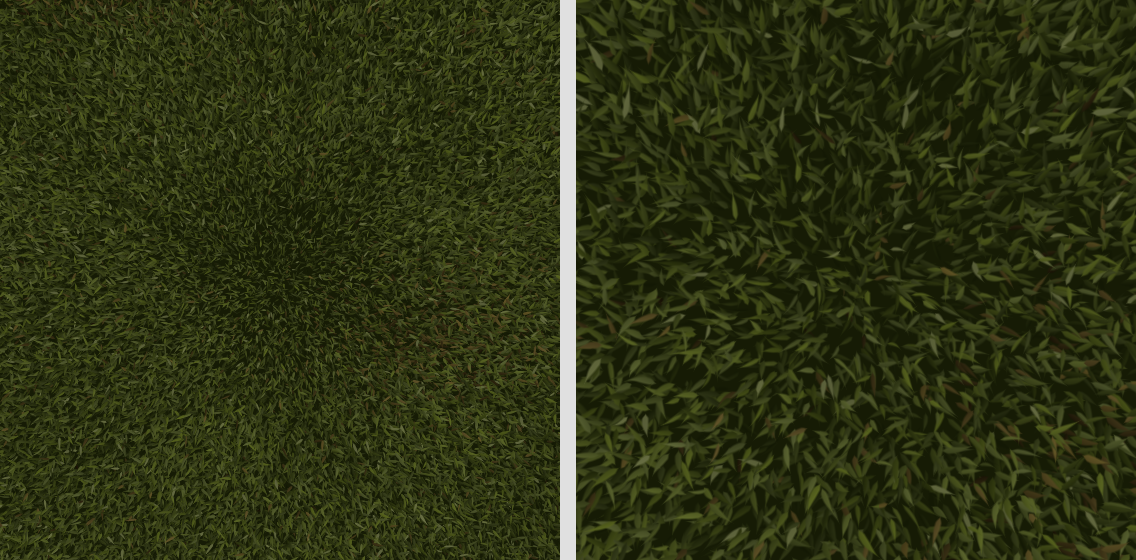
Left, the full canvas; right, a detail of the centre.
A WebGL 2 fragment shader for this texture:

```glsl
#version 300 es
precision highp float;
// Mown turf seen from above: stacked layers of short curved grass blades,
// one per jittered grid cell, fanning outward from the centre. Deep layers
// are dark, upper ones lighter, with a few pale and dry blades among them.

uniform vec2 u_resolution;
out vec4 fragColor;

const int LAYERS = 14;
const float CELL = 0.02;

// Integer hash giving three values in 0..1.
vec3 hash3(ivec3 key) {
    uvec3 v = uvec3(key) * 1664525u + 1013904223u;
    v.x += v.y * v.z;
    v.y += v.z * v.x;
    v.z += v.x * v.y;
    v ^= v >> 16u;
    v.x += v.y * v.z;
    v.y += v.z * v.x;
    v.z += v.x * v.y;
    return vec3(v >> 8u) / 16777216.0;
}

float valueNoise(vec2 p) {
    ivec2 i = ivec2(floor(p));
    vec2 f = fract(p);
    f = f * f * (3.0 - 2.0 * f);
    float a = hash3(ivec3(i, 91)).x;
    float b = hash3(ivec3(i + ivec2(1, 0), 91)).x;
    float c = hash3(ivec3(i + ivec2(0, 1), 91)).x;
    float d = hash3(ivec3(i + ivec2(1, 1), 91)).x;
    return mix(mix(a, b, f.x), mix(c, d, f.x), f.y);
}

// Soft round patch, 1 at its centre.
float patchAt(vec2 p, vec2 centre, vec2 radius) {
    vec2 q = (p - centre) / radius;
    return exp(-dot(q, q));
}

// Local blade coordinates: x runs from root (-1) to tip (1), y is the
// distance across the curved midrib in canvas units.
vec2 bladeSpace(vec2 d, float angle, float halfLength, float bend) {
    vec2 along = vec2(cos(angle), sin(angle));
    float x = dot(d, along) / halfLength;
    float y = dot(d, vec2(-along.y, along.x)) - bend * (x * x - 0.4);
    return vec2(x, y);
}

vec3 grassColour(float tone, float greyness) {
    tone = clamp(tone, 0.0, 1.15);
    vec3 colour = mix(vec3(0.075, 0.095, 0.015), vec3(0.345, 0.385, 0.16), tone);
    colour += (greyness - 0.5) * tone * vec3(0.0, -0.015, 0.09);
    return colour;
}

void main() {
    vec2 uv = gl_FragCoord.xy / u_resolution.y;
    float soft = max(0.0009, 0.6 / u_resolution.y);

    // Broad variation in light and dryness
    float light = 0.14 * (valueNoise(uv * 5.0) - 0.5) + 0.08 * (valueNoise(uv * 14.0) - 0.5);
    light -= 0.07 * patchAt(uv, vec2(0.6, 0.82), vec2(0.25, 0.2));
    float dryness = 0.02
        + 0.28 * patchAt(uv, vec2(0.77, 0.4), vec2(0.16, 0.11))
        + 0.35 * patchAt(uv, vec2(0.22, 1.0), vec2(0.16, 0.05));

    vec3 colour = vec3(0.085, 0.105, 0.02);

    // Blades, from the ground up
    for (int layer = 0; layer < LAYERS; layer++) {
        float depth = float(layer) / float(LAYERS - 1);
        vec2 shift = fract(float(layer) * vec2(0.37, 0.61));
        vec2 grid = uv / CELL + shift;
        ivec2 home = ivec2(floor(grid));

        for (int n = 0; n < 9; n++) {
            ivec2 cell = home + ivec2(n % 3, n / 3) - 1;
            vec3 place = hash3(ivec3(cell, layer));
            vec3 look = hash3(ivec3(cell, layer + 40));
            vec3 kind = hash3(ivec3(cell, layer + 80));

            vec2 offset = (grid - vec2(cell) - place.xy) * CELL;
            vec2 fromCentre = uv - offset - 0.5;
            float spread = 2.0 * (place.z + look.z - 1.0);
            float angle = atan(fromCentre.y, fromCentre.x) + 0.85 * spread;
            float size = mix(0.65, 1.0, smoothstep(0.0, 0.35, length(fromCentre)));
            float halfLength = mix(0.009, 0.018, look.x) * size;
            vec2 b = bladeSpace(offset, angle, halfLength, 0.005 * (look.y - 0.5));

            // Outline tapering to the tip
            float taper = smoothstep(1.0, -0.3, b.x) * smoothstep(-1.0, -0.5, b.x);
            float halfWidth = mix(0.0013, 0.0026, look.y) * size;
            float edge = abs(b.y) - mix(-soft, halfWidth, taper);
            float cover = smoothstep(soft, -soft, edge);

            // Tone rises with height in the turf, toward the tip and on one side
            float tone = 0.4 * depth + 0.68 * kind.x - 0.12 + light;
            tone += 0.1 * b.x + 0.09 * clamp(b.y / halfWidth, -1.0, 1.0);
            vec3 blade = grassColour(tone, kind.y);

            // Occasional dry and pale blades
            float dry = step(kind.z, dryness);
            blade = mix(blade, vec3(0.12, 0.08, 0.03) + 0.28 * tone * vec3(1.0, 0.85, 0.45), 0.75 * dry);
            float pale = step(0.978, kind.z) * step(0.4, depth);
            blade = mix(blade, vec3(0.43, 0.45, 0.29), 0.7 * pale);

            colour = mix(colour, blade, cover);
        }
    }
    fragColor = vec4(colour, 1.0);
}
```
